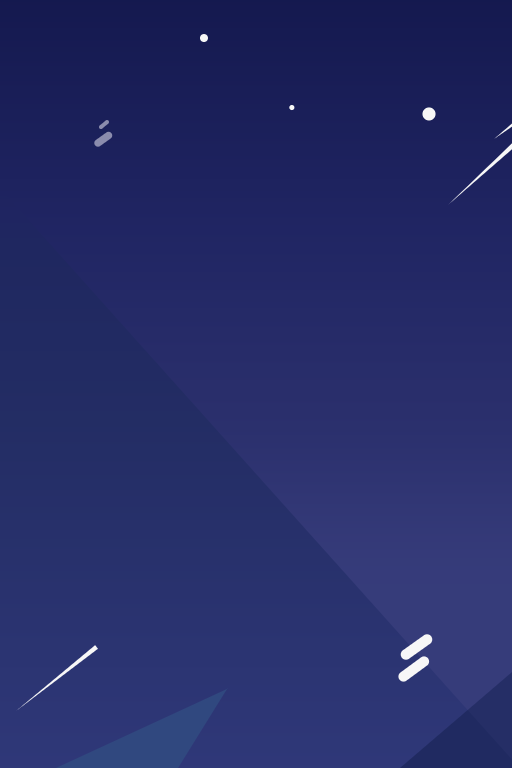
This background is drawn by a Shadertoy shader. Its source:

```glsl
// A flat night scene: a vertical sky gradient, a long dark slope, two corner
// peaks, round stars, rounded dashes and tapering meteors.
// Lengths are in canvas heights; each shape is a signed distance made into coverage.

const vec3 SKY_TOP = vec3(0.080, 0.098, 0.310);
const vec3 SKY_HIGH = vec3(0.126, 0.146, 0.388);
const vec3 SKY_MID = vec3(0.160, 0.179, 0.418);
const vec3 SKY_LOW = vec3(0.212, 0.234, 0.480);
const vec3 SLOPE_TOP = vec3(0.118, 0.148, 0.370);
const vec3 SLOPE_MID = vec3(0.138, 0.176, 0.393);
const vec3 SLOPE_BASE = vec3(0.184, 0.218, 0.472);
const vec3 FOOTHILL = vec3(0.124, 0.165, 0.380);
const vec3 FOOTHILL_LIT = vec3(0.145, 0.181, 0.400);
const vec3 TEAL = vec3(0.188, 0.282, 0.498);
const vec3 WHITE = vec3(0.97);
const vec3 GREY = vec3(0.545, 0.550, 0.680);

// Stars: centre, radius
const vec3 STARS[3] = vec3[3](
    vec3(0.2656, 0.9505, 0.0052), vec3(0.3800, 0.8600, 0.0033),
    vec3(0.5586, 0.8516, 0.0085));

// Dashes: both ends, then radii; the first two are grey
const vec4 DASHES[4] = vec4[4](
    vec4(0.1315, 0.8346, 0.1393, 0.8411), vec4(0.1276, 0.8138, 0.1413, 0.8236),
    vec4(0.5286, 0.1478, 0.5560, 0.1673), vec4(0.5254, 0.1191, 0.5521, 0.1387));
const float DASH_RADII[4] = float[4](0.0026, 0.0048, 0.0068, 0.0066);

// Meteors: sharp tip, blunt end, then half widths at the blunt end
const vec4 METEORS[3] = vec4[3](
    vec4(0.0208, 0.0742, 0.1257, 0.1576), vec4(0.5833, 0.7331, 0.6771, 0.8190),
    vec4(0.6432, 0.8190, 0.6771, 0.8451));
const float METEOR_WIDTHS[3] = float[3](0.0030, 0.0032, 0.0023);

// Antialiased coverage of a signed distance
float cover(float d) {
    return clamp(0.5 - d * iResolution.y, 0.0, 1.0);
}

// Signed distance to the line a-b, negative on its right side
float rightOf(vec2 p, vec2 a, vec2 b) {
    vec2 dir = normalize(b - a);
    return dot(p - a, vec2(-dir.y, dir.x));
}

float capsule(vec2 p, vec2 a, vec2 b, float radius) {
    vec2 ab = b - a;
    float t = clamp(dot(p - a, ab) / dot(ab, ab), 0.0, 1.0);
    return length(p - a - ab * t) - radius;
}

// Coverage of a wedge that grows from a point to a blunt end
float meteor(vec2 p, vec2 tip, vec2 end, float halfWidth) {
    float len = distance(tip, end);
    float along = dot(p - tip, (end - tip) / len);
    float across = abs(rightOf(p, tip, end));
    float w = halfWidth * clamp(along / len, 0.0, 1.0);
    return (cover(across - w) - cover(across + w)) * cover(along - len);
}

vec3 skyColor(float y) {
    vec3 c = mix(SKY_LOW, SKY_MID, smoothstep(0.22, 0.52, y));
    c = mix(c, SKY_HIGH, clamp((y - 0.5) / 0.2, 0.0, 1.0));
    return mix(c, SKY_TOP, clamp((y - 0.7) / 0.3, 0.0, 1.0));
}

vec3 slopeColor(float y) {
    vec3 c = mix(SLOPE_BASE, SLOPE_MID, clamp(y / 0.45, 0.0, 1.0));
    return mix(c, SLOPE_TOP, clamp((y - 0.45) / 0.28, 0.0, 1.0));
}

void mainImage(out vec4 fragColor, in vec2 fragCoord) {
    vec2 p = fragCoord / iResolution.y;

    // Sky and the long slope, which melts into the sky at its top
    float slope = cover(rightOf(p, vec2(0.0, 0.755), vec2(0.6667, 0.011)));
    float fade = 1.0 - smoothstep(0.66, 0.755, p.y);
    vec3 color = mix(skyColor(p.y), slopeColor(p.y), slope * fade);

    // Right foothill, lighter beyond the slope
    float hill = cover(rightOf(p, vec2(0.5208, 0.0), vec2(0.6667, 0.125)));
    color = mix(color, mix(FOOTHILL_LIT, FOOTHILL, slope), hill);

    // Leaning teal peak
    vec2 peak = vec2(0.2956, 0.1029);
    float teal = max(rightOf(p, vec2(0.0729, 0.0), peak),
                     rightOf(p, peak, vec2(0.2318, 0.0)));
    color = mix(color, TEAL, cover(teal));

    // Stars, dashes and meteors
    for (int i = 0; i < 3; i++) {
        float star = cover(distance(p, STARS[i].xy) - STARS[i].z);
        float streak = meteor(p, METEORS[i].xy, METEORS[i].zw, METEOR_WIDTHS[i]);
        color = mix(color, WHITE, max(star, streak));
    }
    for (int i = 0; i < 4; i++) {
        float dash = capsule(p, DASHES[i].xy, DASHES[i].zw, DASH_RADII[i]);
        color = mix(color, i < 2 ? GREY : WHITE, cover(dash));
    }

    fragColor = vec4(color, 1.0);
}
```
